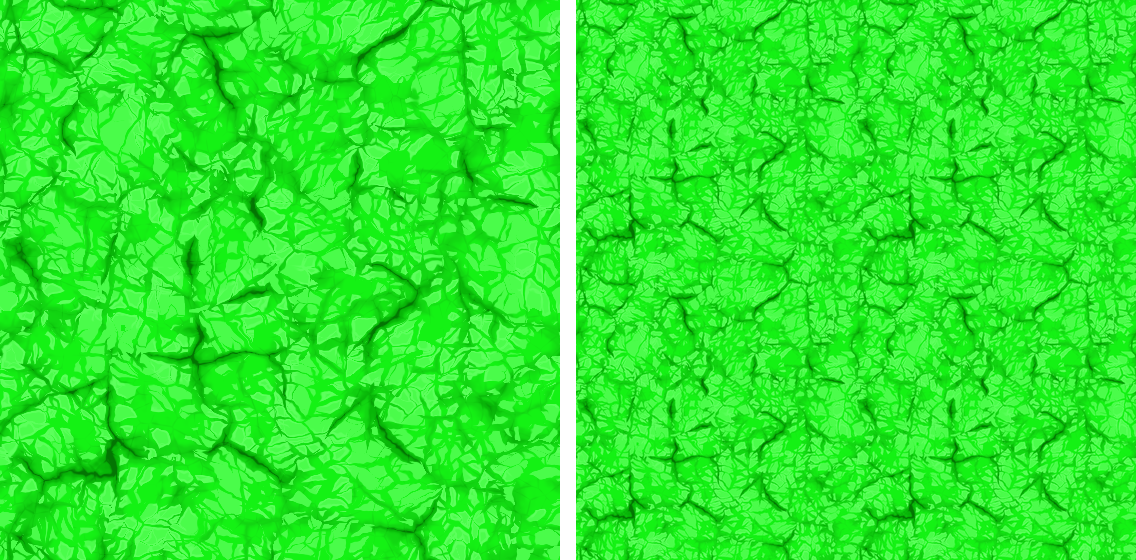
Left, the tile; right, the same tile 2 across and 2 down.
Give the GLSL for this texture, as a Shadertoy shader.

```glsl
// Seamless bright green rock: creased round lumps under a broken skin of flat pale shards.

const vec3 SHARD  = vec3(0.29, 0.99, 0.29);
const vec3 RIM    = vec3(0.36, 1.00, 0.36);
const vec3 BRIGHT = vec3(0.08, 0.95, 0.08);
const vec3 MID    = vec3(0.07, 0.84, 0.07);
const vec3 DARK   = vec3(0.03, 0.71, 0.03);
const vec3 DEEP   = vec3(0.01, 0.46, 0.01);

// Cells across the canvas (whole numbers, so everything wraps)
const float LUMPS = 6.0;
const float BUMPS = 11.0;
const float SPLITS = 10.0;
const float PLATES = 16.0;
const float CHIPS = 29.0;

const float STRETCH = 1.55;      // elongation of shards within a lump
const float GAP = 0.0031;        // half width of the gaps between plates
const float DROPPED = 0.16;      // share of chips left out where worn
const float SOFT = 0.0011;       // edge smoothing
const float RIM_WIDTH = 0.0038;  // width of the light band inside shards

float hash(vec2 cell, float n, float seed) {
    return fract(sin(dot(mod(cell, n) + seed, vec2(127.1, 311.7))) * 43758.5453);
}

// Value noise with n whole cells across the canvas
float noise(vec2 uv, float n, float seed) {
    vec2 p = uv * n, i = floor(p), f = fract(p);
    f = f * f * (3.0 - 2.0 * f);
    float low = mix(hash(i, n, seed), hash(i + vec2(1, 0), n, seed), f.x);
    float high = mix(hash(i + vec2(0, 1), n, seed), hash(i + vec2(1, 1), n, seed), f.x);
    return mix(low, high, f.y);
}

vec2 warp(vec2 uv, float n, float seed) {
    return vec2(noise(uv, n, seed), noise(uv, n, seed + 7.3)) - 0.5;
}

vec2 seedPoint(vec2 cell, float n, float seed) {
    return cell + 0.03 + 0.94 * vec2(hash(cell, n, seed), hash(cell, n, seed + 3.7));
}

// Wrapping Voronoi under a metric: x = distance to the border, y = random value of the cell
vec2 voronoi(vec2 uv, float n, mat2 metric, float seed) {
    vec2 p = uv * n, base = floor(p), nearest = vec2(0.0), nearestCell = base;
    float best = 1e3;
    for (int y = -2; y <= 2; y++)
    for (int x = -2; x <= 2; x++) {
        vec2 cell = base + vec2(x, y);
        vec2 r = metric * (seedPoint(cell, n, seed) - p);
        if (dot(r, r) < best) {
            best = dot(r, r);
            nearest = r;
            nearestCell = cell;
        }
    }
    float border = 1e3;
    for (int y = -2; y <= 2; y++)
    for (int x = -2; x <= 2; x++) {
        vec2 r = metric * (seedPoint(base + vec2(x, y), n, seed) - p);
        vec2 across = r - nearest;
        if (dot(across, across) > 1e-5)
            border = min(border, dot(0.5 * (r + nearest), normalize(across)));
    }
    return vec2(border, hash(nearestCell, n, seed + 11.9));
}

// Stretch along a direction, keeping the area
mat2 stretchMetric(float angle, float amount) {
    float c = cos(angle), s = sin(angle);
    return mat2(c / amount, -s * amount, s / amount, c * amount);
}

vec3 rockColor(float shade) {
    vec3 color = mix(DEEP, DARK, smoothstep(0.0, 0.33, shade));
    color = mix(color, MID, smoothstep(0.33, 0.66, shade));
    return mix(color, BRIGHT, smoothstep(0.66, 0.95, shade));
}

void mainImage(out vec4 fragColor, in vec2 fragCoord) {
    vec2 uv = fragCoord / iResolution.xy;
    vec2 rough = uv + 0.007 * warp(uv, 56.0, 1.0) + 0.004 * warp(uv, 128.0, 2.0);
    vec2 bent = rough + 0.08 * warp(uv, 9.0, 3.0) + 0.02 * warp(uv, 25.0, 4.0);

    // Round lumps, smaller bumps and fine wrinkles
    vec2 lump = voronoi(bent, LUMPS, mat2(1.0), 5.0);
    vec2 bump = voronoi(bent, BUMPS, mat2(1.0), 17.0);
    vec2 vein = voronoi(uv + 0.05 * warp(uv, 12.0, 23.0), CHIPS, mat2(1.0), 29.0);
    float crease = smoothstep(0.35, 0.85, noise(uv, 13.0, 31.0));
    float fold = smoothstep(0.4, 0.85, noise(uv, 17.0, 33.0));
    float shade = 1.08;
    shade -= (0.06 + 0.55 * crease) * exp(-lump.x * 28.0);
    shade -= 0.42 * exp(-lump.x * 6.5);
    shade -= (0.12 + 0.3 * fold) * exp(-bump.x * 11.0);
    shade -= 0.10 * (1.0 - smoothstep(0.0, 0.08, vein.x));
    shade += 0.24 * (noise(uv, 24.0, 37.0) - 0.5) + 0.14 * (noise(uv, 90.0, 41.0) - 0.5);

    // Plates, split by long cracks, and into chips where the noise is worn
    mat2 grain = stretchMetric(6.2832 * lump.y, mix(1.1, STRETCH, fract(lump.y * 7.0)));
    vec2 torn = rough + 0.012 * warp(uv, 30.0, 43.0);
    vec2 plate = voronoi(torn, PLATES, grain, 47.0);
    vec2 chip = voronoi(torn, CHIPS, grain, 53.0);
    vec2 split = voronoi(torn, SPLITS, stretchMetric(6.2832 * lump.y + 0.5, STRETCH), 71.0);
    float wear = 0.7 * noise(uv, 17.0, 59.0) + 0.3 * noise(uv, 41.0, 60.0);
    float plateGap = GAP * (0.1 + 2.0 * noise(uv, 26.0, 61.0));
    float chipGap = mix(-0.006, 0.0115, wear) + 0.004 * (chip.y - 0.5);
    float splitGap = mix(-0.003, 0.006, noise(uv, 19.0, 73.0));
    float inside = min(plate.x / PLATES - plateGap, chip.x / CHIPS - chipGap);
    inside = min(inside, split.x / SPLITS - splitGap);
    inside = min(inside, lump.x / LUMPS - mix(-0.003, 0.011, crease));
    inside = min(inside, bump.x / BUMPS - mix(-0.003, 0.008, fold));
    inside -= 0.03 * step(fract(chip.y * 13.0), DROPPED) * step(0.45, wear);

    // Flat shards with a lighter rim over the rock
    float rim = 1.0 - smoothstep(RIM_WIDTH - SOFT, RIM_WIDTH + SOFT, inside);
    vec3 shard = mix(SHARD, RIM, rim * smoothstep(0.42, 0.52, noise(uv, 20.0, 67.0)));
    vec3 color = mix(rockColor(shade), shard, smoothstep(-SOFT, SOFT, inside));
    fragColor = vec4(color, 1.0);
}
```
